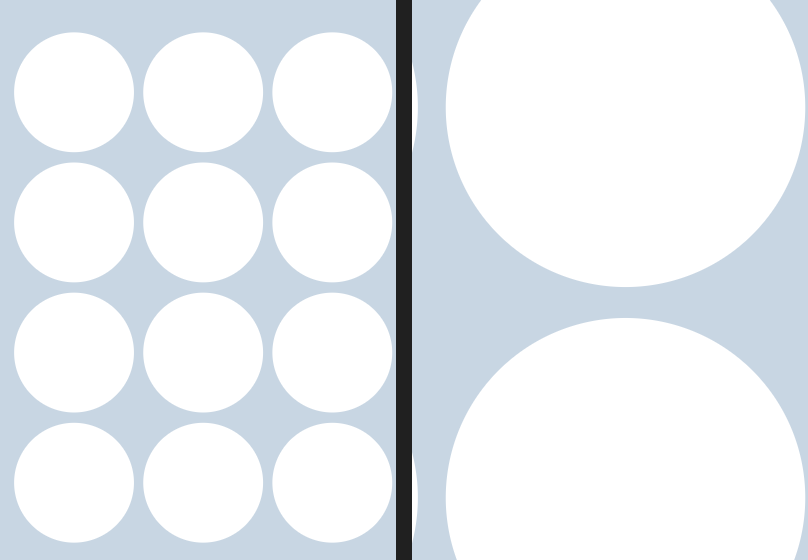
Left: the whole. Right: its middle third, enlarged.
This pattern is drawn by a WebGL 2 fragment shader. Its source:

```glsl
#version 300 es
precision highp float;
// Three by four grid of plain white discs on a pale blue-grey ground.

uniform vec2 u_resolution;
out vec4 fragColor;

void main() {
    // Canvas height is one unit.
    vec2 p = gl_FragCoord.xy / u_resolution.y;
    float pixel = 1.0 / u_resolution.y;

    // Nearest disc, limited to 3 columns and 4 rows.
    vec2 firstCenter = vec2(0.1322, 0.1380);
    vec2 pitch = vec2(0.2306, 0.2324);
    vec2 cell = clamp(round((p - firstCenter) / pitch), vec2(0.0), vec2(2.0, 3.0));
    vec2 center = firstCenter + cell * pitch;

    // Signed distance to the disc edge, smoothed over one pixel.
    float edge = length(p - center) - 0.1070;
    float disc = clamp(0.5 - edge / pixel, 0.0, 1.0);

    vec3 ground = vec3(0.784, 0.839, 0.890);
    vec3 white = vec3(1.0);
    fragColor = vec4(mix(ground, white, disc), 1.0);
}
```
